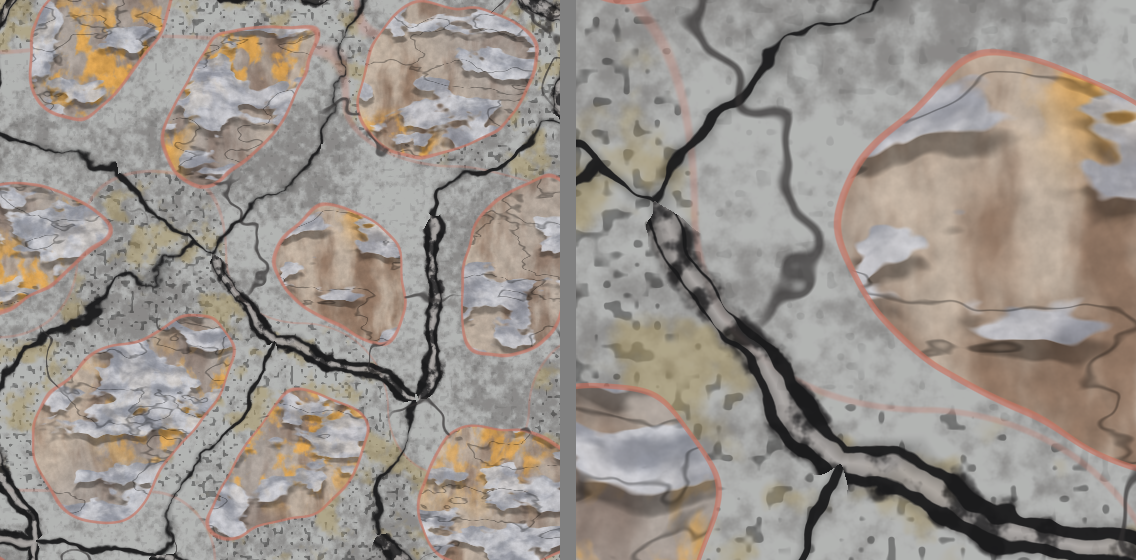
Left, the full canvas; right, a detail of the centre.
Write a WebGL 2 fragment shader that draws this texture.

```glsl
#version 300 es
precision highp float;
// Cracked cement bands between patches of weathered, flaky stone.
// Warped Voronoi borders carry the bands and their cracks; layered value
// noise forms the flakes, mineral streaks, golden spots and cement pits.

#define CELLS 2.8          // stone patches across the canvas
#define BAND 0.053         // half width of a cement band
#define ROUNDING 15.0      // higher gives sharper patch corners
#define BEND 0.17          // slow curving of the bands
#define JAG 0.055          // roughness of the cracks
#define CRACK 0.0045       // largest half width of a crack
#define RUBBLE 0.017       // half width of crumbled seams
#define OUTLINE 0.0011     // half width of the red outline
#define GOLD 0.8           // strength of golden spots

uniform vec2 u_resolution;
out vec4 fragColor;

float hash(vec2 p) {
  vec3 q = fract(vec3(p.xyx) * 0.1031);
  q += dot(q, q.yzx + 33.33);
  return fract((q.x + q.y) * q.z);
}

float noise(vec2 p) {
  vec2 i = floor(p), f = fract(p);
  f = f * f * (3.0 - 2.0 * f);
  return mix(mix(hash(i), hash(i + vec2(1, 0)), f.x),
             mix(hash(i + vec2(0, 1)), hash(i + vec2(1, 1)), f.x), f.y);
}

float fbm(vec2 p) {
  float sum = 0.0, amp = 0.53;
  for (int i = 0; i < 4; i++) {
    sum += amp * noise(p);
    p = mat2(0.96, 0.28, -0.28, 0.96) * p * 2.03 + 17.3;
    amp *= 0.5;
  }
  return sum;
}

vec2 wobble(vec2 p) { return vec2(fbm(p), fbm(p + 41.7)) - 0.5; }

vec2 site(vec2 cell) {
  return 0.12 + 0.76 * vec2(hash(cell + 7.0), hash(cell + 71.0));
}

// x: distance to border, y: same with rounded corners, z: random per border
vec3 borders(vec2 p) {
  vec2 home = floor(p), f = fract(p), nearCell, nearSite;
  float best = 9.0;
  for (int j = -1; j <= 1; j++)
    for (int i = -1; i <= 1; i++) {
      vec2 g = vec2(i, j), r = g + site(home + g) - f;
      if (dot(r, r) < best) { best = dot(r, r); nearCell = g; nearSite = r; }
    }
  float edge = 9.0, sum = 0.0;
  vec2 other = vec2(0);
  for (int j = -2; j <= 2; j++)
    for (int i = -2; i <= 2; i++) {
      vec2 g = nearCell + vec2(i, j), r = g + site(home + g) - f;
      vec2 across = r - nearSite;
      if (dot(across, across) < 1e-4) continue;
      float d = dot(0.5 * (nearSite + r), normalize(across));
      sum += exp(-ROUNDING * d);
      if (d < edge) { edge = d; other = g; }
    }
  return vec3(edge / CELLS, -log(sum) / ROUNDING / CELLS,
              hash(2.0 * home + nearCell + other + 131.0));
}

vec3 stone(vec2 uv) {
  vec2 q = uv + 0.04 * wobble(uv * 9.0);
  float cool = smoothstep(0.35, 0.65, noise(uv * 3.1 + 4.0));
  vec3 col = mix(vec3(0.55, 0.45, 0.38), vec3(0.74, 0.68, 0.62),
                 smoothstep(0.22, 0.66, fbm(q * vec2(34, 13))));
  col = mix(col, vec3(0.54, 0.54, 0.56), 0.4 * cool);
  // golden spots
  float glow = smoothstep(0.55, 0.8, noise(uv * 4.3 + 21.0));
  glow *= smoothstep(0.4, 0.65, fbm(q * vec2(46, 36)));
  col = mix(col, vec3(0.9, 0.65, 0.28), GOLD * glow);
  // pale flakes with a shadow below
  vec2 grid = vec2(13, 25);
  float bias = 0.1 * (cool - 0.5);
  float cover = smoothstep(0.53, 0.58, fbm(q * grid) + bias);
  float above = smoothstep(0.5, 0.6, fbm((q + vec2(0, 0.011)) * grid) + bias);
  col *= 1.0 - 0.32 * above * (1.0 - cover);
  vec3 flake = mix(vec3(0.55, 0.57, 0.62), vec3(0.80, 0.81, 0.84),
                   smoothstep(0.25, 0.7, fbm(q * vec2(30, 52))));
  col = mix(col, flake, 0.85 * cover);
  // crevices
  float crevice = abs(fbm(q * vec2(10, 21) + 3.0) - 0.42);
  col *= 1.0 - 0.3 * (1.0 - smoothstep(0.0, 0.022, crevice));
  return col * (0.88 + 0.24 * fbm(uv * 95.0));
}

vec3 cement(vec2 uv, float coarse) {
  float tone = 0.55 * fbm(uv * 7.0) + 0.45 * fbm(uv * 85.0);
  vec3 col = mix(vec3(0.54, 0.535, 0.53), vec3(0.70, 0.705, 0.70),
                 smoothstep(0.32, 0.62, tone));
  float pits = smoothstep(0.70, 0.86, noise(uv * 165.0));
  col *= 1.0 - pits * mix(0.08, 0.34, coarse);
  float lichen = smoothstep(0.5, 0.72, fbm(uv * 24.0 + 8.0));
  return mix(col, vec3(0.66, 0.58, 0.37), 0.5 * lichen * coarse);
}

void main() {
  float px = 1.0 / min(u_resolution.x, u_resolution.y);
  vec2 uv = gl_FragCoord.xy * px;
  vec2 bent = uv + BEND * wobble(uv * 2.6);
  vec2 jagged = bent + JAG * wobble(uv * 15.0);

  // patches and cement
  float inside = borders(bent * CELLS).y - BAND - 0.035 * (noise(uv * 3.4) - 0.5);
  float layer = noise(uv * 3.7 + 55.0) - 0.5;
  float coarse = smoothstep(-0.02, 0.02, layer);
  float patchMask = smoothstep(-px, 2.0 * px, inside);
  vec3 col = mix(cement(uv, coarse), stone(uv), patchMask);

  // red outlines around patches and cement layers
  float outline = 1.0 - smoothstep(OUTLINE, OUTLINE + 1.5 * px, abs(inside));
  float seam = 1.0 - smoothstep(0.003, 0.012, abs(layer));
  outline = max(outline, 0.4 * seam * (1.0 - patchMask));
  col = mix(col, vec3(0.79, 0.44, 0.37), 0.62 * outline);

  // crumbled seams
  vec3 b = borders(jagged * CELLS);
  float crumbled = step(0.55, b.z);
  float rough = fbm(uv * 62.0);
  float zone = 1.0 - smoothstep(0.6 * RUBBLE, RUBBLE, b.x + 0.016 * (rough - 0.5));
  vec3 debris = mix(vec3(0.15, 0.145, 0.15), vec3(0.68, 0.66, 0.65),
                    smoothstep(0.34, 0.56, rough));
  col = mix(col, debris, 0.85 * zone * crumbled);

  // main cracks, doubled along crumbled seams
  float width = CRACK * mix(0.15, 1.0, smoothstep(0.2, 0.75, noise(uv * 10.0 + 3.0)));
  width *= step(0.12, b.z);
  float line = mix(b.x, abs(b.x - 0.55 * RUBBLE), crumbled);
  float crack = 1.0 - smoothstep(width - px, width + 1.5 * px, line + 0.004 * (rough - 0.5));
  float shade = 1.0 - smoothstep(0.0, 0.011, line);
  col *= 1.0 - 0.25 * shade * step(0.12, b.z);
  col = mix(col, vec3(0.10, 0.10, 0.105), 0.93 * crack * step(0.12, b.z));

  // hairline branches in the cement
  float hair = abs(fbm(uv * 5.5 + 90.0) - 0.5);
  float broken = smoothstep(0.5, 0.68, noise(uv * 8.0 + 12.0));
  hair = (1.0 - smoothstep(0.002, 0.011, hair)) * broken * (1.0 - patchMask);
  col = mix(col, vec3(0.2, 0.19, 0.19), 0.7 * hair);

  fragColor = vec4(col, 1.0);
}
```
